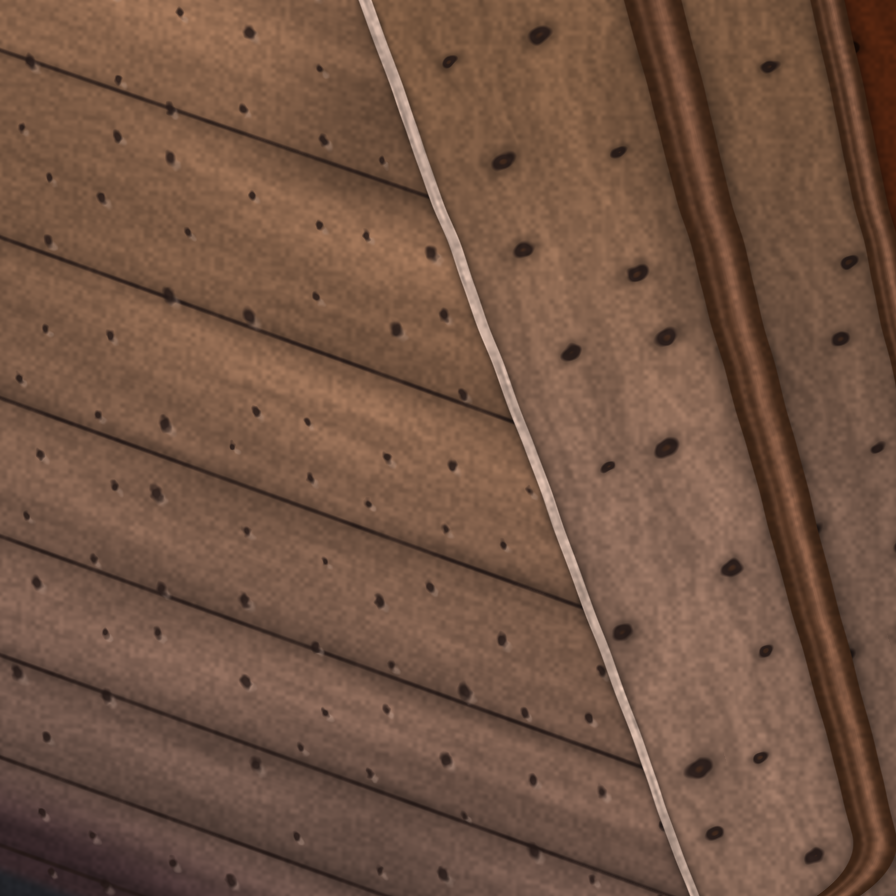
Reproduce this texture procedurally as a WebGL 2 fragment shader.

```glsl
#version 300 es
precision highp float;
uniform vec2 u_resolution;
out vec4 fragColor;

const vec3 WARM_WOOD = vec3(0.50, 0.365, 0.275);
const vec3 COOL_WOOD = vec3(0.405, 0.312, 0.275);
const vec3 BEAM_TOP = vec3(0.51, 0.37, 0.27);
const vec3 BEAM_LOW = vec3(0.535, 0.41, 0.345);
const vec3 RUST = vec3(0.33, 0.20, 0.12);
const vec3 RIDGE = vec3(0.54, 0.37, 0.28);
const vec3 DARK = vec3(0.14, 0.095, 0.085);
const vec3 DUSK = vec3(0.21, 0.145, 0.16);
const vec3 PALE = vec3(0.77, 0.66, 0.60);

const float SEAM_TILT = 0.36;
const float SEAM_TOP = 0.944;
const float SEAM_SPAN = 1.49;
const float SEAM_RATIO = 0.86;
const float STRIP_TOP = 0.406;
const float STRIP_LEAN = 0.369;
const float MOULD_TOP = 0.727;
const float MOULD_LEAN = 0.268;
const float EDGE_TOP = 0.922;
const float EDGE_LEAN = 0.225;
const float NAIL_GRID = 13.0;
const float KNOT_GRID = 9.0;

float hash(vec2 p) {
  return fract(sin(dot(p, vec2(127.1, 311.7))) * 43758.5453);
}

float noise(vec2 p) {
  vec2 i = floor(p), f = fract(p);
  f = f * f * (3.0 - 2.0 * f);
  return mix(mix(hash(i), hash(i + vec2(1, 0)), f.x),
             mix(hash(i + vec2(0, 1)), hash(i + vec2(1, 1)), f.x), f.y);
}

float fbm(vec2 p) {
  float sum = 0.0, amp = 0.5;
  for (int i = 0; i < 4; i++) {
    sum += amp * noise(p);
    p = p * 2.03 + 17.0;
    amp *= 0.5;
  }
  return sum;
}

// Offset to the jittered centre of a cell, plus a random value
vec3 scatter(vec2 uv, float grid, float seed) {
  vec2 id = floor(uv * grid);
  vec2 jitter = vec2(hash(id + seed), hash(id + seed + 5.3));
  return vec3((fract(uv * grid) - mix(vec2(0.23), vec2(0.77), jitter)) / grid,
              hash(id + seed + 9.1));
}

vec3 ceilingPlanks(vec2 p, float px) {
  float tilt = SEAM_TILT - 0.018 * smoothstep(0.80, 0.95, p.y + SEAM_TILT * p.x);
  float v = p.y + tilt * p.x;
  float t = log(1.0 - (SEAM_TOP - v) / SEAM_SPAN) / log(SEAM_RATIO);
  float plank = floor(t);
  vec3 col = mix(COOL_WOOD, WARM_WOOD, smoothstep(0.1, 0.85, v));

  // Long grain and weathered streaks
  float grain = fbm(vec2(p.x * 5.0 + plank * 7.0, v * 48.0));
  float streak = fbm(vec2(p.x * 2.5 + plank * 3.0, v * 17.0));
  col *= 0.65 + 0.32 * grain + 0.46 * streak;
  col *= 1.0 + 0.07 * sin(6.2832 * (fract(t) - 0.15));
  col *= 1.0 - 0.22 * smoothstep(0.18, 0.0, distance(p, vec2(0.43, 0.87)));

  // Dusk in the lower left corner
  float dusk = smoothstep(0.17, 0.07, v) * smoothstep(0.55, 0.05, p.x);
  col = mix(col, DUSK * (0.75 + 0.5 * grain), 0.9 * dusk);
  col = mix(col, vec3(0.11, 0.13, 0.15), smoothstep(0.04, 0.02, v) * 0.8);

  // Seams that narrow in steps
  float seam = SEAM_TOP - SEAM_SPAN * (1.0 - pow(SEAM_RATIO, round(t)));
  float d = abs(v - seam) * 0.94;
  float wear = 0.65 + 0.3 * noise(vec2(p.x * 30.0, round(t)));
  col *= 1.0 - 0.25 * exp(-d * 110.0);
  col = mix(col, DARK, wear * smoothstep(0.0026 + px, 0.0014 - px, d));

  // Nail holes with a lit rim
  vec3 n = scatter(vec2(p.x, v), NAIL_GRID, 2.0);
  float r = mix(0.003, 0.0085, n.z * n.z);
  float here = step(0.12, n.z);
  float ragged = 0.003 * (noise(p * 220.0) - 0.5);
  float hole = length(n.xy * vec2(1.1, 0.85)) + ragged;
  float rim = length(n.xy - vec2(0.005, -0.004)) + ragged;
  col = mix(col, PALE, here * 0.28 * smoothstep(r + 0.002, r * 0.4, rim));
  return mix(col, DARK, here * 0.85 * smoothstep(r + 0.001 + px, r * 0.45, hole));
}

vec3 beamBoards(vec2 p) {
  vec2 along = vec2(p.x - 0.3 * (1.0 - p.y), p.y);
  vec3 col = mix(BEAM_LOW, BEAM_TOP, smoothstep(0.35, 0.95, p.y));
  float warp = fbm(along * 9.0);
  col *= 0.82 + 0.36 * fbm(vec2(along.x * 26.0 + warp * 3.0, along.y * 7.0));
  col *= 0.985 + 0.035 * sin(along.x * 220.0 + warp * 24.0);

  // Slanted eye-shaped knots
  vec3 k = scatter(along, KNOT_GRID, 11.0);
  vec2 o = vec2(k.x - 0.3 * k.y, k.y);
  o = mat2(0.88, -0.47, 0.47, 0.88) * o;
  float size = mix(0.009, 0.019, k.z);
  float eye = length(o * vec2(1.0, 1.6)) + 0.006 * (noise(p * 110.0) - 0.5);
  float here = step(0.15, k.z);
  col *= 1.0 - here * 0.28 * smoothstep(size * 2.1, size * 0.5, eye);
  col = mix(col, DARK, here * 0.88 * smoothstep(size, size * 0.6, eye));
  return mix(col, RUST, here * 0.5 * smoothstep(size * 0.35, 0.0, eye));
}

// Rounded rail across s from -1 to 1
vec3 rail(float s, vec2 p) {
  float light = exp(-8.0 * (s - 0.2) * (s - 0.2)) + 0.45 * exp(-40.0 * (s + 0.48) * (s + 0.48));
  light *= 0.72 + 0.45 * fbm(vec2(s * 5.0, p.y * 9.0));
  return mix(RUST * 0.68, RIDGE, clamp(light, 0.0, 1.0));
}

void main() {
  vec2 p = gl_FragCoord.xy / u_resolution;
  float px = 1.0 / min(u_resolution.x, u_resolution.y);
  float drop = 1.0 - p.y;
  float wobble = 0.003 * (noise(vec2(p.y * 22.0, 4.0)) - 0.5);

  float strip = (p.x - STRIP_TOP - STRIP_LEAN * drop + wobble) * 0.938;
  float curl = max(0.07 - p.y, 0.0) / 0.07;
  float mould = p.x - MOULD_TOP - MOULD_LEAN * drop + 0.06 * curl * curl + wobble;
  float edge = p.x - EDGE_TOP - EDGE_LEAN * drop + wobble;
  float mouldWidth = mix(0.024, 0.032, p.y);
  float edgeWidth = 0.019;

  // Boards, with shade beside each rail
  vec3 board = beamBoards(p);
  board *= 1.0 - 0.10 * smoothstep(0.0, 0.04, mould);
  board *= 1.0 - 0.35 * exp(-max(abs(mould) - mouldWidth, 0.0) * 90.0);
  board *= 1.0 - 0.30 * exp(-max(abs(edge) - edgeWidth, 0.0) * 110.0);
  board = mix(board, board * RUST * 2.0, smoothstep(-px, px, edge));
  vec3 col = mix(ceilingPlanks(p, px), board, smoothstep(-px, px, strip));

  // Rails
  col = mix(col, rail(mould / mouldWidth, p), smoothstep(px, -px, abs(mould) - mouldWidth));
  col = mix(col, rail(edge / edgeWidth, p), smoothstep(px, -px, abs(edge) - edgeWidth));

  // Pale strip and its thin shadow
  float halfWidth = mix(0.0048, 0.0068, p.y);
  col *= 1.0 - 0.4 * exp(-max(abs(strip) - halfWidth, 0.0) * 220.0);
  vec3 paint = PALE * (0.80 + 0.32 * noise(vec2(strip * 300.0, p.y * 26.0)));
  col = mix(col, paint, smoothstep(px, -px, abs(strip) - halfWidth));

  // Fine rough surface
  col *= 0.90 + 0.20 * noise(p * 190.0);
  fragColor = vec4(col, 1.0);
}
```
